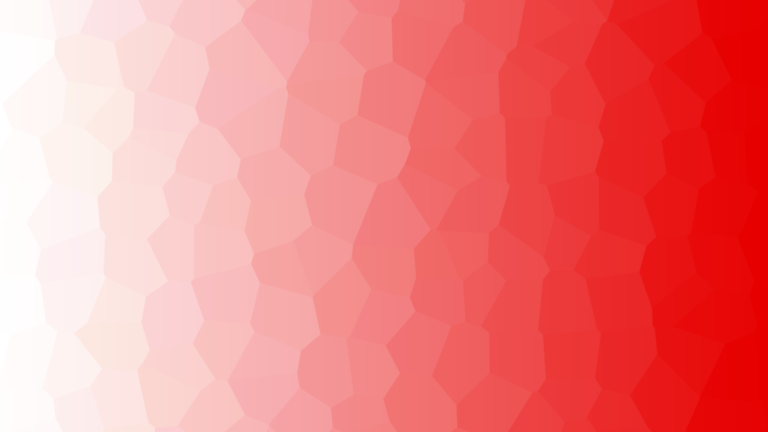
Reproduce this background procedurally as a Shadertoy shader.

```glsl
const float CELLS_PER_HEIGHT = 8.6;
const float JITTER = 0.88;          // seed displacement inside its grid cell
const float FACET_FLATNESS = 0.78;  // 0 = smooth gradient, 1 = flat cells
const float TONE_SPREAD = 0.018;    // random shift of a cell along the ramp
const float TINT_SPREAD = 0.022;    // random warm or cool tint in the pale cells
const uint HASH_SEED = 37u;

const vec3 WHITE = vec3(1.0, 1.0, 1.0);
const vec3 BLUSH = vec3(0.994, 0.945, 0.938);
const vec3 PINK = vec3(0.980, 0.780, 0.780);
const vec3 ROSE = vec3(0.960, 0.610, 0.610);
const vec3 CORAL = vec3(0.945, 0.440, 0.440);
const vec3 SCARLET = vec3(0.930, 0.270, 0.270);
const vec3 CRIMSON = vec3(0.912, 0.075, 0.075);
const vec3 RED = vec3(0.905, 0.0, 0.0);

// Integer hash giving three values in 0..1
vec3 hash3(vec2 cell) {
    uvec3 v = uvec3(uvec2(ivec2(cell) + 64), HASH_SEED);
    v = v * 1664525u + 1013904u;
    v.x += v.y * v.z; v.y += v.z * v.x; v.z += v.x * v.y;
    v ^= v >> 16u;
    v.x += v.y * v.z; v.y += v.z * v.x; v.z += v.x * v.y;
    return vec3(v & 0xffffu) / 65535.0;
}

vec2 seedPoint(vec2 cell) {
    return cell + 0.5 + JITTER * (hash3(cell).xy - 0.5);
}

// Horizontal ramp from white to deep red
vec3 ramp(float x) {
    vec3 c = mix(WHITE, BLUSH, clamp(x / 0.10, 0.0, 1.0));
    c = mix(c, PINK, clamp((x - 0.10) / 0.165, 0.0, 1.0));
    c = mix(c, ROSE, clamp((x - 0.265) / 0.145, 0.0, 1.0));
    c = mix(c, CORAL, clamp((x - 0.41) / 0.14, 0.0, 1.0));
    c = mix(c, SCARLET, clamp((x - 0.55) / 0.145, 0.0, 1.0));
    c = mix(c, CRIMSON, clamp((x - 0.695) / 0.19, 0.0, 1.0));
    return mix(c, RED, clamp((x - 0.885) / 0.085, 0.0, 1.0));
}

// Ramp colour taken mostly at the seed, with a slight random tone and tint
vec3 facetColor(vec2 cell, float x, float columns) {
    float variation = hash3(cell).z - 0.5;
    float seedX = seedPoint(cell).x / columns;
    float tone = mix(x, seedX, FACET_FLATNESS) + TONE_SPREAD * variation;
    vec3 color = ramp(tone);
    float paleness = color.g * smoothstep(0.0, 0.15, tone);
    float tint = fract(variation * 7.0 + 0.5) - 0.5;
    color.gb += TINT_SPREAD * paleness * tint * vec2(1.0, -1.0);
    return clamp(color, 0.0, 1.0);
}

void mainImage(out vec4 fragColor, in vec2 fragCoord) {
    vec2 p = fragCoord / iResolution.y * CELLS_PER_HEIGHT;
    float columns = CELLS_PER_HEIGHT * iResolution.x / iResolution.y;
    float x = fragCoord.x / iResolution.x;

    // Two nearest seeds
    vec2 nearest = vec2(0.0), second = vec2(0.0);
    float d1 = 1e3, d2 = 1e3;
    for (int j = -2; j <= 2; j++) {
        for (int i = -2; i <= 2; i++) {
            vec2 cell = floor(p) + vec2(float(i), float(j));
            vec2 offset = seedPoint(cell) - p;
            float d = dot(offset, offset);
            if (d < d1) {
                d2 = d1; second = nearest;
                d1 = d; nearest = cell;
            } else if (d < d2) {
                d2 = d; second = cell;
            }
        }
    }

    // Blend across the shared border
    float gap = distance(seedPoint(nearest), seedPoint(second));
    float border = (d2 - d1) / (2.0 * max(gap, 1e-3));
    float pixel = CELLS_PER_HEIGHT / iResolution.y;
    float coverage = smoothstep(-pixel, pixel, border);
    vec3 color = mix(facetColor(second, x, columns),
                     facetColor(nearest, x, columns), coverage);
    fragColor = vec4(color, 1.0);
}
```
